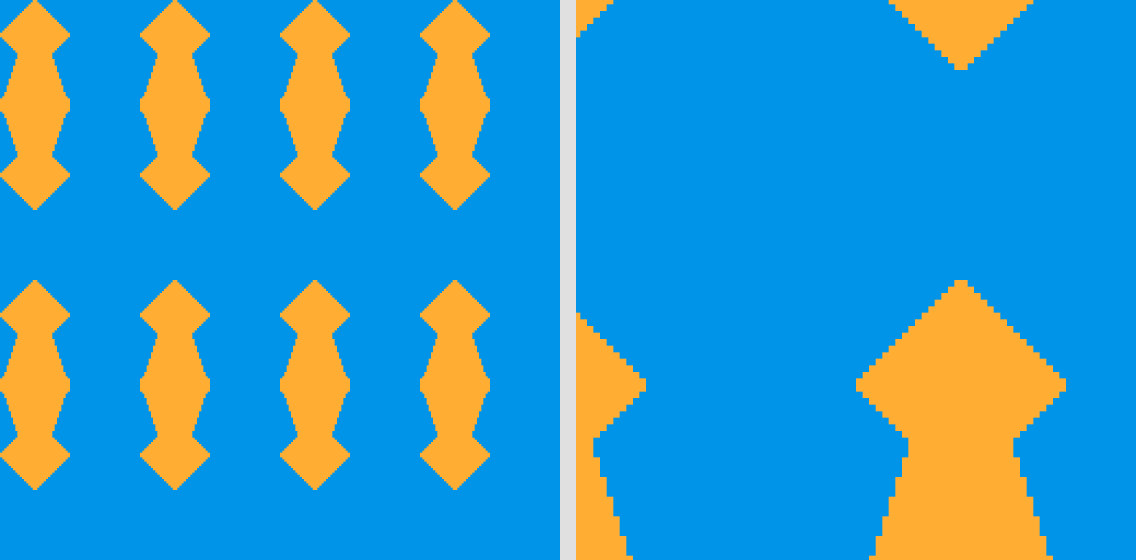
Left, the full canvas; right, a detail of the centre.
Give the GLSL for this pattern, as a Shadertoy shader.

```glsl
// Orange spindles in 4 columns and 2 rows on flat blue: a tapered body with a
// diamond at each end. The outline is evaluated on a coarse grid of square
// blocks for stepped edges, then supersampled so block borders stay smooth.

#define REPEATS vec2(4.0, 2.0)        // whole repeats across and down
#define CELL vec2(64.0, 128.0)        // blocks in one repeat
#define CENTER vec2(16.0, 80.0)       // spindle centre inside the repeat
#define RADIUS 16.0                   // diamond radius and widest half width
#define END_OFFSET 32.0               // distance from centre to each diamond
#define TAPER (1.0 / 3.0)             // narrowing of the body per block
#define BELLY 18.5                    // reach of the blunt middle bulge
#define SAMPLES 3                     // supersamples per axis
#define BLUE vec3(0.0, 0.58, 0.91)
#define ORANGE vec3(1.0, 0.68, 0.20)

// 1 inside the spindle, 0 outside; p is a block centre relative to its middle
float spindle(vec2 p) {
    p = abs(p);

    // Diamond at either end, folded onto one side
    float diamond = step(p.x + abs(p.y - END_OFFSET), RADIUS + 0.25);

    // Stepped taper with a blunt bulge at the middle
    float taper = floor(RADIUS - p.y * TAPER);
    float bulge = min(RADIUS, BELLY - p.y);
    float body = step(p.x, max(taper, bulge)) * step(p.y, END_OFFSET);

    return max(diamond, body);
}

// Pattern coverage at a canvas position from 0 to 1
float pattern(vec2 uv) {
    vec2 block = floor(fract(uv * REPEATS) * CELL) + 0.5;
    return spindle(block - CENTER);
}

void mainImage(out vec4 fragColor, in vec2 fragCoord) {
    // Average a small grid of samples over the pixel
    float coverage = 0.0;
    for (int j = 0; j < SAMPLES; j++) {
        for (int i = 0; i < SAMPLES; i++) {
            vec2 offset = (vec2(i, j) + 0.5) / float(SAMPLES) - 0.5;
            coverage += pattern((fragCoord + offset) / iResolution.xy);
        }
    }
    coverage /= float(SAMPLES * SAMPLES);

    fragColor = vec4(mix(BLUE, ORANGE, coverage), 1.0);
}
```
